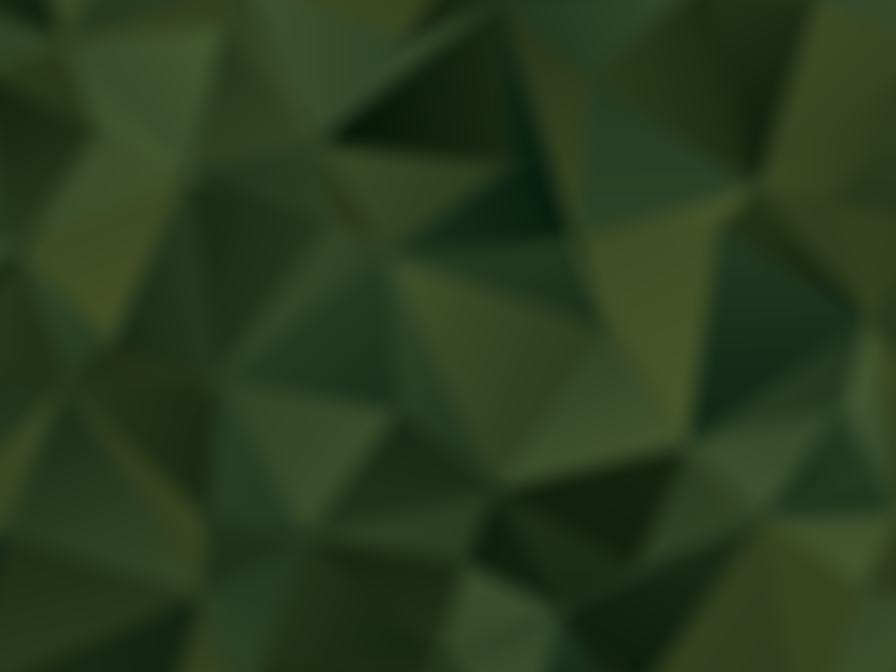
A Shadertoy shader for this background:

```glsl
vec2 hash2(vec2 p) {
    vec3 q = fract(p.xyx * vec3(0.1031, 0.1030, 0.0973));
    q += dot(q, q.yzx + 33.33);
    return fract((q.xx + q.yz) * q.zy);
}

float gradientNoise(vec2 p) {
    vec2 i = floor(p), f = p - i;
    vec2 u = f * f * f * (f * (f * 6.0 - 15.0) + 10.0);
    vec2 k = vec2(0.0, 1.0);
    float a = dot(hash2(i) * 2.0 - 1.0, f);
    float b = dot(hash2(i + k.yx) * 2.0 - 1.0, f - k.yx);
    float c = dot(hash2(i + k.xy) * 2.0 - 1.0, f - k.xy);
    float d = dot(hash2(i + 1.0) * 2.0 - 1.0, f - 1.0);
    return mix(mix(a, b, u.x), mix(c, d, u.x), u.y);
}

// Grid corner moved off its lattice position
vec2 meshVertex(vec2 id) {
    return id + (hash2(id + 71.0) - 0.5) * 0.8;
}

// Blurred half-plane, one on the left of the edge a to b
float softSide(vec2 p, vec2 a, vec2 b, float winding) {
    vec2 e = normalize(b - a), r = p - a;
    return smoothstep(-0.145, 0.145, winding * (e.x * r.y - e.y * r.x));
}

float softTriangle(vec2 p, vec2 a, vec2 b, vec2 c) {
    vec2 u = b - a, v = c - a;
    float winding = u.x * v.y - u.y * v.x < 0.0 ? -1.0 : 1.0;
    return softSide(p, a, b, winding) * softSide(p, b, c, winding)
         * softSide(p, c, a, winding);
}

// Flat facet colour with a slight tilt in lightness
vec3 facetColor(vec2 p, vec2 center, vec2 seed) {
    vec2 rnd = hash2(seed), tilt = hash2(seed + 19.7) - 0.5;
    float tone = 0.43 + 0.90 * (rnd.x - 0.5)
               + 0.35 * gradientNoise(center * 0.5 + 40.0)
               + 0.55 * dot(p - center, tilt);
    vec3 green = mix(vec3(0.074, 0.146, 0.062), vec3(0.266, 0.334, 0.178), tone);
    return green + (rnd.y - 0.5) * vec3(0.040, -0.008, -0.030);
}

void mainImage(out vec4 fragColor, in vec2 fragCoord) {
    // Slightly turned mesh space, about five cells high
    vec2 p = mat2(0.93, 0.37, -0.37, 0.93) * fragCoord / iResolution.y * 5.3 + 23.0;
    vec2 cell = floor(p);
    vec3 sum = vec3(0.0);
    float total = 0.0;

    // Blend the facets of the surrounding quads
    for (int y = -1; y <= 1; y++)
    for (int x = -1; x <= 1; x++) {
        vec2 id = cell + vec2(x, y);
        vec2 a = meshVertex(id), b = meshVertex(id + vec2(1.0, 0.0));
        vec2 c = meshVertex(id + 1.0), d = meshVertex(id + vec2(0.0, 1.0));

        // Alternate diagonals make fans around every second vertex
        if (mod(id.x + id.y, 2.0) > 0.5) {
            vec2 first = a;
            a = b; b = c; c = d; d = first;
        }
        float w1 = softTriangle(p, a, b, c);
        float w2 = softTriangle(p, a, c, d);
        sum += w1 * facetColor(p, (a + b + c) / 3.0, id + 131.0);
        sum += w2 * facetColor(p, (a + c + d) / 3.0, id + 277.0);
        total += w1 + w2;
    }
    fragColor = vec4(clamp(sum / max(total, 0.0001), 0.0, 1.0), 1.0);
}
```
